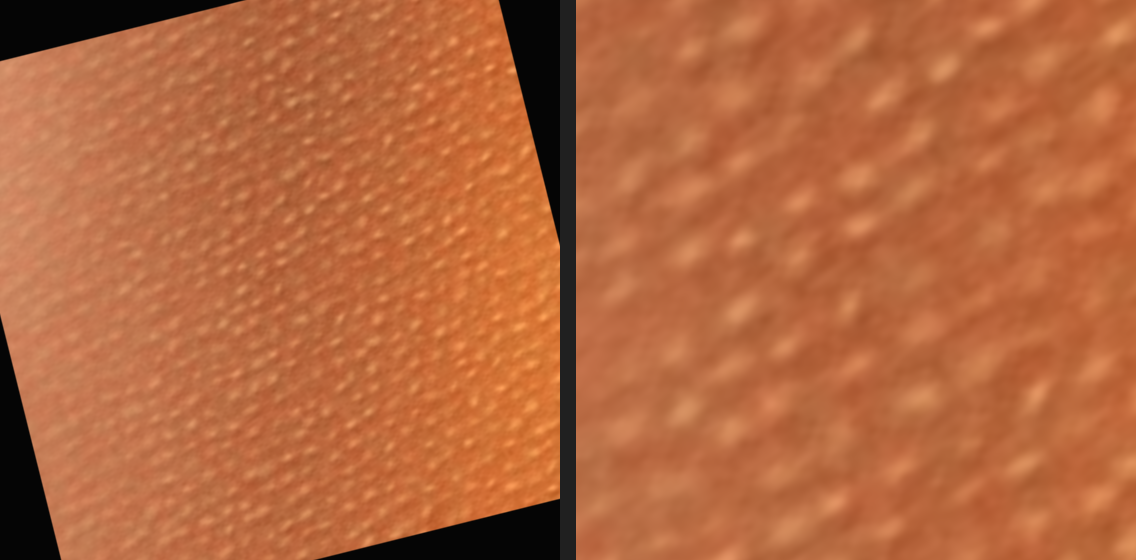
Left, the full canvas; right, a detail of the centre.
Write a WebGL 2 fragment shader that draws this texture.

```glsl
#version 300 es
precision highp float;
// A tilted square of warm, pebbled skin on black. Soft slanted bumps sit on a
// jittered, staggered lattice, each with a shaded side; they blur to the left.
// Broad colour gradients and several scales of value noise tint the surface.

uniform vec2 u_resolution;
out vec4 outColor;

const vec3 BACKDROP = vec3(0.018);
const vec3 PALE = vec3(0.785, 0.495, 0.350);
const vec3 TAN = vec3(0.728, 0.405, 0.243);
const vec3 ORANGE = vec3(0.800, 0.415, 0.205);
const vec3 BUMP_LIGHT = vec3(0.165, 0.185, 0.150);
const vec3 BUMP_SHADE = vec3(0.060, 0.055, 0.045);

const float SQUARE_TILT = 0.2443;          // radians
const float SQUARE_HALF = 0.5;
const float LATTICE_TILT = 0.50;
const float BUMP_TILT = 0.62;
const vec2 CELL = vec2(0.042, 0.034);      // lattice spacing
const vec2 BUMP_SIZE = vec2(0.0085, 0.0050);
const vec2 SHADE_OFFSET = vec2(0.006, -0.009);
const float JITTER = 0.42;
const float GRAIN = 0.075;

vec2 rotate(vec2 p, float a) {
    float c = cos(a), s = sin(a);
    return vec2(c * p.x + s * p.y, c * p.y - s * p.x);
}

float hash(vec2 p) {
    vec3 q = fract(vec3(p.xyx) * 0.1031);
    q += dot(q, q.yzx + 33.33);
    return fract((q.x + q.y) * q.z);
}

float noise(vec2 p) {
    vec2 i = floor(p), f = fract(p);
    f = f * f * (3.0 - 2.0 * f);
    float low = mix(hash(i), hash(i + vec2(1, 0)), f.x);
    float high = mix(hash(i + vec2(0, 1)), hash(i + vec2(1, 1)), f.x);
    return mix(low, high, f.y);
}

float blob(vec2 d, vec2 size) {
    vec2 q = d / size;
    return exp(-0.5 * dot(q, q));
}

// x: summed light of nearby bumps, y: summed shade on their lower right
vec2 bumps(vec2 p, float blur) {
    vec2 lattice = rotate(p, LATTICE_TILT);
    float row0 = floor(lattice.y / CELL.y);
    vec2 sum = vec2(0.0);
    for (int j = -1; j <= 1; j++) {
        float row = row0 + float(j);
        float stagger = 0.5 * mod(row, 2.0);
        float col0 = floor(lattice.x / CELL.x - stagger);
        for (int i = -1; i <= 1; i++) {
            vec2 id = vec2(col0 + float(i), row) + 100.0;
            vec2 rnd = vec2(hash(id), hash(id + 41.7));
            vec2 site = vec2(col0 + float(i) + stagger, row) + 0.5;
            vec2 center = (site + JITTER * (rnd - 0.5)) * CELL;
            vec2 d = rotate(lattice - center, -LATTICE_TILT);
            float tilt = BUMP_TILT + 0.6 * (hash(id + 7.3) - 0.5);
            vec2 size = BUMP_SIZE * mix(0.8, 1.2, hash(id + 19.1)) * (1.0 + 0.4 * blur);
            float strength = mix(0.35, 1.0, hash(id + 63.9));
            sum.x += strength * blob(rotate(d, tilt), size);
            sum.y += strength * blob(rotate(d - SHADE_OFFSET, tilt), size * 1.25);
        }
    }
    return sum;
}

vec3 skinTone(vec2 p) {
    float wobble = 0.16 * (noise(p * 3.0 + 5.0) - 0.5);
    float x = p.x + wobble;
    vec3 tone = mix(PALE, TAN, smoothstep(-0.05, 0.50, x));
    tone = mix(tone, ORANGE, smoothstep(0.48, 1.0, x - 0.06 * (p.y - 0.5)));
    // dim band at the upper middle, warm glow at the right, haze at the left
    tone *= 1.0 - 0.06 * blob(p - vec2(0.48, 0.86), vec2(0.20, 0.25));
    tone += vec3(0.05, 0.055, 0.01) * blob(p - vec2(1.0, 0.40), vec2(0.13, 0.28));
    tone += vec3(0.03, 0.04, 0.04) * blob(p - vec2(0.0, 0.72), vec2(0.08, 0.25));
    return tone;
}

void main() {
    vec2 p = gl_FragCoord.xy / u_resolution;
    float pixel = 1.0 / min(u_resolution.x, u_resolution.y);
    float blur = 1.0 - smoothstep(0.0, 0.55, p.x);

    // slightly warped bump field
    vec2 warp = vec2(noise(p * 22.0), noise(p * 22.0 + 50.0)) - 0.5;
    vec2 relief = bumps(p + 0.009 * warp, blur);
    float contrast = mix(1.0, 0.38, blur);
    vec3 color = skinTone(p);
    color += contrast * (BUMP_LIGHT * relief.x - BUMP_SHADE * relief.y);

    // slanted mottling, fine grain and drifting hue
    vec2 slanted = rotate(p, BUMP_TILT);
    float mottle = noise(slanted * vec2(75.0, 125.0) + 20.0) - 0.5;
    float fine = noise(slanted * vec2(150.0, 210.0) + 80.0) - 0.5;
    color += GRAIN * mix(1.0, 0.55, blur) * (0.75 * mottle + 0.5 * fine);
    float hue = noise(p * 38.0 + 11.0) - 0.5;
    color += vec3(0.025, -0.025, -0.015) * hue;

    // tilted square with a smooth edge
    vec2 q = abs(rotate(p - 0.5, SQUARE_TILT));
    float edge = max(q.x, q.y) - SQUARE_HALF;
    float inside = 1.0 - smoothstep(-pixel, pixel, edge);
    outColor = vec4(mix(BACKDROP, clamp(color, 0.0, 1.0), inside), 1.0);
}
```
